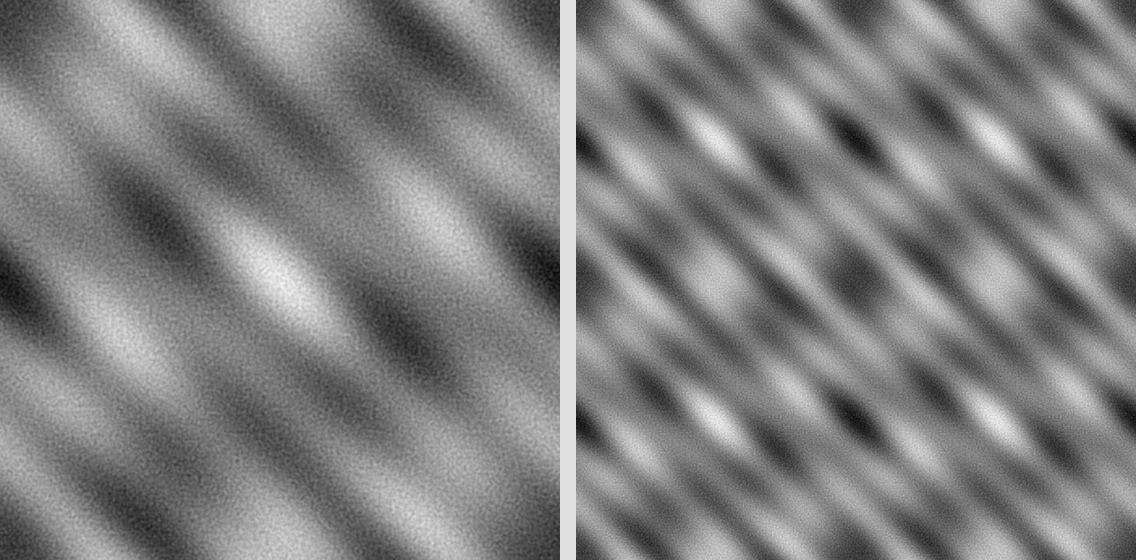
Left: one tile. Right: repeated 2 by 2.
This background is drawn by a Shadertoy shader. Its source:

```glsl
const float TAU = 6.2831853;
const float MID_GREY = 0.495;
const float GRAIN_GAIN = 0.121;
const int GRAIN_CELLS_A = 150;   // whole numbers, so the grain wraps
const int GRAIN_CELLS_B = 173;

// Crossing waves: whole cycles across, whole cycles up, amplitude
const int WAVE_COUNT = 5;
const vec3 WAVES[WAVE_COUNT] = vec3[WAVE_COUNT](
    vec3(1, -2, 0.112), vec3(3, 2, 0.104), vec3(3, 0, 0.055),
    vec3(3, 4, 0.055), vec3(5, 5, 0.072));

// Integer hash giving a gradient in -1..1
vec2 hashGradient(ivec2 cell, int seed) {
    uvec3 v = uvec3(cell, seed) * 1664525u + 1013904223u;
    v.x += v.y * v.z; v.y += v.z * v.x; v.z += v.x * v.y;
    v ^= v >> 16u;
    v.x += v.y * v.z; v.y += v.z * v.x;
    return vec2(v.xy & 65535u) / 32767.5 - 1.0;
}

float cornerValue(ivec2 cell, ivec2 corner, vec2 local, int period) {
    ivec2 wrapped = (cell + corner) % period;
    return dot(hashGradient(wrapped, period), local - vec2(corner));
}

// Gradient noise that repeats after one canvas
float wrappedNoise(vec2 uv, int period) {
    vec2 p = uv * float(period);
    ivec2 cell = ivec2(floor(p));
    vec2 f = fract(p);
    vec2 w = f * f * f * (f * (f * 6.0 - 15.0) + 10.0);
    float low = mix(cornerValue(cell, ivec2(0, 0), f, period),
                    cornerValue(cell, ivec2(1, 0), f, period), w.x);
    float high = mix(cornerValue(cell, ivec2(0, 1), f, period),
                     cornerValue(cell, ivec2(1, 1), f, period), w.x);
    return mix(low, high, w.y);
}

// Soft blotches, all waves cresting together at the centre
float softBlotches(vec2 uv) {
    float sum = 0.0;
    for (int i = 0; i < WAVE_COUNT; i++)
        sum += WAVES[i].z * cos(TAU * dot(WAVES[i].xy, uv - 0.5));
    return sum;
}

void mainImage(out vec4 fragColor, in vec2 fragCoord) {
    vec2 uv = fragCoord / iResolution.xy;

    // Two unequal lattices hide each other's grid
    float grain = wrappedNoise(uv, GRAIN_CELLS_A) + wrappedNoise(uv, GRAIN_CELLS_B);

    float grey = MID_GREY + softBlotches(uv) + GRAIN_GAIN * grain;
    fragColor = vec4(vec3(clamp(grey, 0.0, 1.0)), 1.0);
}
```
